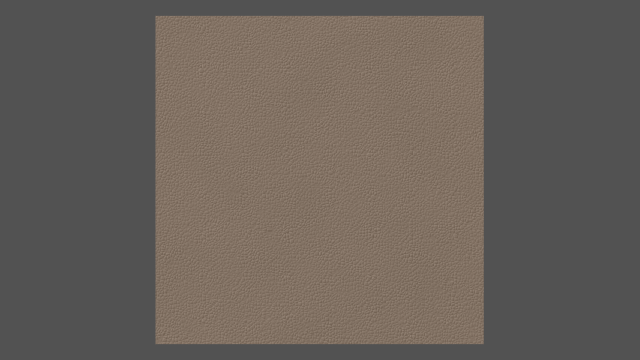
This texture is drawn by a Shadertoy shader. Its source:

```glsl
// A square swatch of fine-grained taupe leather on a plain grey backdrop.

const vec3 BACKDROP = vec3(0.32);
const vec3 LEATHER_LIGHT = vec3(0.522, 0.455, 0.400);
const vec3 LEATHER_DARK = vec3(0.498, 0.436, 0.380);
const vec2 SWATCH_CENTER = vec2(-0.001, 0.0);
const float SWATCH_HALF = 0.456;
const float GRAIN_SCALE = 120.0;   // grains per canvas height
const float RELIEF = 0.065;        // strength of the embossed shading

vec2 hash22(vec2 p) {
    vec3 q = fract(p.xyx * vec3(0.1031, 0.1030, 0.0973));
    q += dot(q, q.yzx + 33.33);
    return fract((q.xx + q.yz) * q.zy);
}

// Distances to the nearest and second nearest cell points
vec2 cellular(vec2 p) {
    vec2 cell = floor(p), local = fract(p);
    vec2 nearest = vec2(8.0);
    for (int y = -1; y <= 1; y++) {
        for (int x = -1; x <= 1; x++) {
            vec2 offset = vec2(x, y);
            float d = length(offset + hash22(cell + offset) - local);
            nearest = d < nearest.x ? vec2(d, nearest.x)
                                    : vec2(nearest.x, min(nearest.y, d));
        }
    }
    return nearest;
}

// Layered sines, roughly -1 to 1
float waves(vec2 p) {
    float sum = 0.0, weight = 0.5;
    for (int i = 0; i < 4; i++) {
        sum += weight * sin(p.x + 1.7 * sin(p.y)) * cos(p.y - 1.3 * sin(p.x));
        p = mat2(1.5, 1.1, -1.1, 1.5) * p + 2.3;
        weight *= 0.6;
    }
    return sum;
}

// Rounded pebbles separated by creases
float grainHeight(vec2 p) {
    vec2 d = cellular(p);
    return smoothstep(0.0, 0.45, d.y - d.x) - 0.35 * d.x;
}

// Slope of the grain towards the light
float emboss(vec2 p, vec2 lightDir, float reach) {
    return grainHeight(p - lightDir * reach) - grainHeight(p + lightDir * reach);
}

vec3 leather(vec2 uv) {
    vec2 p = uv * GRAIN_SCALE;
    p += 0.4 * vec2(waves(p * 0.45), waves(p.yx * 0.45 + 7.0));
    float slope = emboss(p, vec2(-0.6, 0.8), 0.2);
    float depth = 0.75 + 0.35 * waves(uv * 28.0);
    float tone = 0.5 + 0.35 * waves(uv * 9.0) + 0.25 * (uv.y - uv.x);
    vec3 base = mix(LEATHER_DARK, LEATHER_LIGHT, clamp(tone, 0.0, 1.0));
    return base + RELIEF * depth * slope;
}

float squareDistance(vec2 p, float halfSide) {
    vec2 d = abs(p) - halfSide;
    return length(max(d, 0.0)) + min(max(d.x, d.y), 0.0);
}

void mainImage(out vec4 fragColor, in vec2 fragCoord) {
    float pixel = 1.0 / iResolution.y;
    vec2 uv = (fragCoord - 0.5 * iResolution.xy) * pixel - SWATCH_CENTER;

    // Average four samples to keep the fine grain smooth
    vec3 swatch = vec3(0.0);
    for (int i = 0; i < 4; i++) {
        vec2 jitter = vec2(i % 2, i / 2) * 0.5 - 0.25;
        swatch += 0.25 * leather(uv + jitter * pixel);
    }

    // Cut the swatch out of the backdrop
    float edge = squareDistance(uv, SWATCH_HALF);
    float coverage = clamp(0.5 - edge / pixel, 0.0, 1.0);
    fragColor = vec4(mix(BACKDROP, swatch, coverage), 1.0);
}
```
